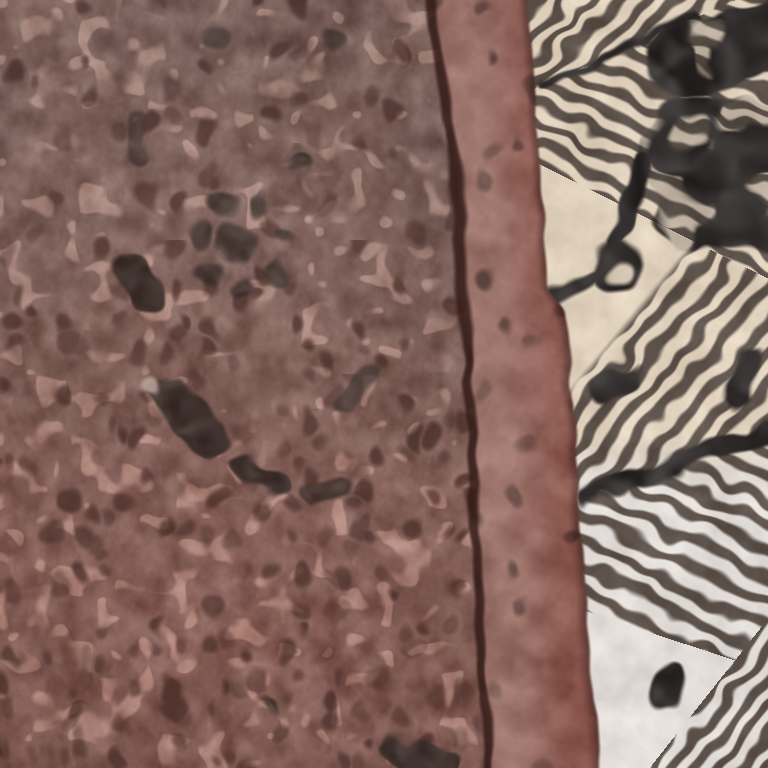
Write a three.js fragment shader that draws this texture.

```glsl
// Pitted brown stone slab with a cracked red border beside a striped black and white mosaic
varying vec2 vUv;

float hash(vec2 p) {
  return fract(sin(dot(p, vec2(127.1, 311.7))) * 43758.5453);
}

float noise(vec2 p) {
  vec2 i = floor(p), f = fract(p);
  f = f * f * (3.0 - 2.0 * f);
  return mix(mix(hash(i), hash(i + vec2(1, 0)), f.x),
             mix(hash(i + vec2(0, 1)), hash(i + vec2(1, 1)), f.x), f.y);
}

float fbm(vec2 p) {
  float sum = 0.0, amp = 0.5;
  for (int i = 0; i < 4; i++) {
    sum += amp * noise(p);
    p = mat2(1.6, 1.2, -1.2, 1.6) * p + 7.3;
    amp *= 0.5;
  }
  return sum;
}

// Soft capsule from a to b with radius r
float stroke(vec2 p, vec2 a, vec2 b, float r) {
  vec2 d = b - a;
  float t = clamp(dot(p - a, d) / dot(d, d), 0.0, 1.0);
  return 1.0 - smoothstep(r - 0.004, r + 0.004, length(p - a - d * t));
}

float spot(vec2 p, vec2 c, float r) {
  return 1.0 - smoothstep(r - 0.005, r + 0.005, length(p - c));
}

// Light bands of the given slope, spaced vertically by gap
float bands(vec2 p, float slope, float gap) {
  return smoothstep(-0.6, 0.55, sin(6.2832 * (p.y - slope * p.x) / gap));
}

// Small irregular holes scattered one per grid cell
float pits(vec2 p, float scale, float density) {
  vec2 q = p * scale, cell = floor(q);
  float mask = 0.0;
  for (int y = -1; y <= 1; y++)
    for (int x = -1; x <= 1; x++) {
      vec2 id = cell + vec2(x, y);
      vec2 d = q - id - vec2(hash(id), hash(id + 19.7));
      float r = 0.2 + 0.22 * hash(id + 4.1);
      float hole = 1.0 - smoothstep(r - 0.16, r + 0.12, length(d * vec2(1.0, 0.8)));
      mask = max(mask, hole * step(hash(id + 8.3), density) * (0.4 + 0.6 * hash(id + 2.6)));
    }
  return mask;
}

vec3 slab(vec2 p, vec2 w) {
  vec3 col = mix(vec3(0.5, 0.355, 0.325), vec3(0.47, 0.37, 0.345), smoothstep(0.2, 0.9, p.y + 0.2 * p.x));
  col *= 0.92 + 0.2 * fbm(p * 5.0);
  col += 0.26 * (fbm(p * vec2(44.0, 38.0)) - 0.47);
  col += vec3(0.16, 0.14, 0.13) * smoothstep(0.66, 0.86, noise(w * 52.0 + 3.0));
  float density = mix(0.5, 0.15, smoothstep(0.4, 0.85, p.y));
  col = mix(col, vec3(0.27, 0.165, 0.145), 0.75 * pits(w, 30.0, density));

  // Ring of chips around a dark centre
  float dark = 0.8 * spot(w, vec2(0.307, 0.684), 0.026);
  for (int i = 0; i < 7; i++) {
    float a = float(i) * 0.9 + 0.2;
    dark = max(dark, 0.8 * spot(w, vec2(0.315, 0.68) + 0.056 * vec2(cos(a), sin(a)), 0.009 + 0.008 * hash(vec2(a, 2.0))));
  }
  // Large gouges
  dark = max(dark, stroke(w, vec2(0.168, 0.65), vec2(0.19, 0.615), 0.019));
  dark = max(dark, stroke(w, vec2(0.215, 0.485), vec2(0.275, 0.425), 0.022));
  dark = max(dark, stroke(w, vec2(0.32, 0.392), vec2(0.36, 0.365), 0.016));
  dark = max(dark, 0.8 * stroke(w, vec2(0.405, 0.36), vec2(0.445, 0.37), 0.014));
  dark = max(dark, 0.7 * stroke(w, vec2(0.455, 0.475), vec2(0.475, 0.505), 0.014));
  dark = max(dark, stroke(w, vec2(0.52, 0.018), vec2(0.58, 0.0), 0.022));
  dark = max(dark, 0.7 * stroke(w, vec2(0.175, 0.845), vec2(0.178, 0.795), 0.012));
  dark = max(dark, 0.7 * max(spot(w, vec2(0.283, 0.955), 0.015), spot(w, vec2(0.43, 0.945), 0.014)));
  dark = max(dark, 0.8 * max(spot(w, vec2(0.387, 0.79), 0.012), spot(w, vec2(0.354, 0.08), 0.011)));
  col = mix(col, vec3(0.17, 0.125, 0.11) + 0.13 * noise(w * 70.0), dark * 0.92);
  return mix(col, vec3(0.72, 0.64, 0.6), 0.85 * spot(w, vec2(0.201, 0.5), 0.012));
}

vec3 mosaic(vec2 p, vec2 w) {
  float top = 0.89 + 0.44 * (p.x - 0.708);
  float seam = 0.355 + 0.36 * (p.x - 0.765);
  float fall = 0.205 - 0.33 * (p.x - 0.76);
  float rise = 0.14 + 1.26 * (p.x - 0.957);

  // Striped fields; 1 is plain white
  float light = 1.0;
  if (p.y > top) light = bands(w, 0.95, 0.034);
  else if (p.y > 0.785 - 0.5 * (p.x - 0.705)) light = bands(w, -0.45, 0.029);
  else if (p.y > seam) light = mix(1.0, bands(w, 1.2, 0.043), smoothstep(-0.01, 0.01, 1.2 * (p.x - 0.735) + 0.48 - p.y));
  else if (p.y > max(fall, rise)) light = bands(w, -0.47, 0.033);
  else if (p.y < rise) light = bands(w, 1.26, 0.039);
  vec3 white = mix(vec3(0.89, 0.87, 0.85), vec3(0.88, 0.82, 0.74), smoothstep(0.36, 0.45, p.y));
  vec3 col = mix(vec3(0.36, 0.32, 0.29), white, light) + 0.16 * (fbm(p * 32.0) - 0.47);

  // Black tangle with pale openings
  float ink = max(stroke(w, vec2(0.89, 0.92), vec2(1.0, 0.95), 0.046), stroke(w, vec2(0.91, 0.8), vec2(1.0, 0.79), 0.078));
  ink = max(ink, stroke(w, vec2(0.89, 0.71), vec2(1.0, 0.71), 0.035));
  float gaps = smoothstep(0.58, 0.76, noise(w * 25.0 + 5.0));
  gaps = max(gaps, max(spot(w, vec2(0.925, 0.95), 0.022), stroke(w, vec2(0.96, 0.85), vec2(1.0, 0.855), 0.02)));
  gaps = max(gaps, max(spot(w, vec2(0.895, 0.83), 0.021), spot(w, vec2(0.845, 0.73), 0.015)));
  ink *= 1.0 - 0.8 * gaps;
  // Seams, branch and loop
  ink = max(ink, stroke(w, vec2(0.708, 0.89), vec2(0.9, 0.975), 0.006));
  ink = max(ink, max(stroke(w, vec2(0.715, 0.607), vec2(0.79, 0.655), 0.009), stroke(w, vec2(0.79, 0.655), vec2(0.84, 0.79), 0.014)));
  ink = max(ink, spot(w, vec2(0.803, 0.657), 0.033));
  ink *= 1.0 - 0.9 * spot(w, vec2(0.808, 0.65), 0.015);
  ink = max(ink, stroke(w, vec2(0.765, 0.355), vec2(1.0, 0.44), 0.006 + 0.012 * noise(p * 36.0)));
  // Isolated dark stones
  ink = max(ink, stroke(w, vec2(0.79, 0.494), vec2(0.815, 0.507), 0.017));
  ink = max(ink, stroke(w, vec2(0.955, 0.48), vec2(0.975, 0.535), 0.017));
  ink = max(ink, stroke(w, vec2(0.867, 0.095), vec2(0.872, 0.113), 0.024));
  vec3 black = vec3(0.12, 0.105, 0.1) + 0.16 * noise(w * 42.0);
  return mix(col, black, ink);
}

void main() {
  vec2 p = vUv;
  vec2 w = p + 0.018 * (vec2(noise(p * 38.0), noise(p * 38.0 + 31.0)) - 0.5);
  float ragged = 0.007 * (noise(vec2(p.y * 32.0, 4.0)) - 0.5);
  float crack = 0.638 - 0.052 * p.y - 0.022 * smoothstep(0.75, 1.0, p.y) + ragged;
  float edge = 0.781 - 0.075 * p.y - 0.018 * smoothstep(0.59, 0.63, p.y) + ragged;

  // Border strip, redder toward its lower right
  float across = (p.x - crack) / (edge - crack);
  vec3 strip = mix(vec3(0.61, 0.455, 0.42), vec3(0.54, 0.335, 0.3), smoothstep(0.2, 1.1, across + 0.3 * (0.5 - p.y)));
  strip += 0.22 * (fbm(p * 30.0) - 0.47);
  strip *= 1.0 - 0.4 * pits(w, 28.0, 0.14);
  strip *= 1.0 - 0.3 * smoothstep(0.88, 1.0, across);

  vec3 col = mix(slab(p, w), strip, smoothstep(-0.003, 0.004, p.x - crack));
  float width = 0.004 + 0.008 * noise(vec2(p.y * 17.0, 9.0));
  col = mix(col, vec3(0.2, 0.105, 0.09), 0.85 * (1.0 - smoothstep(width * 0.4, width + 0.003, abs(p.x - crack + 0.002))));
  col = mix(col, mosaic(p, w), smoothstep(-0.003, 0.003, p.x - edge));
  gl_FragColor = vec4(clamp(col, 0.0, 1.0), 1.0);
}
```
